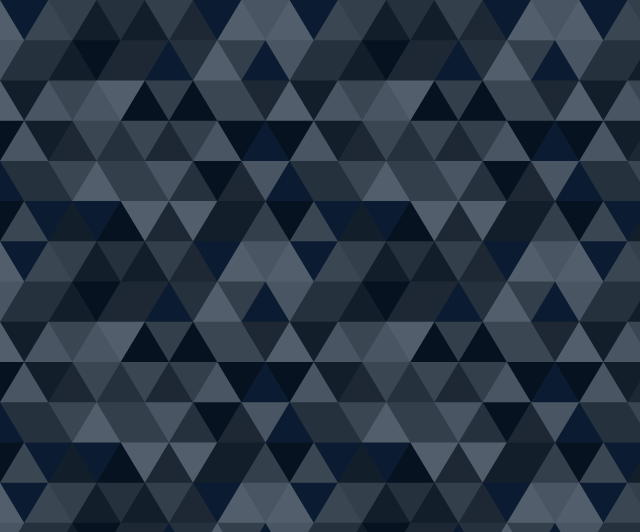
This pattern is drawn by a Shadertoy shader. Its source:

```glsl
const float TRIANGLES_ACROSS = 13.26;
const float ROW_HEIGHT = 0.8333;   // relative to the triangle side
const int TILE_COLUMNS = 12;       // up and down triangles in one repeat
const int TILE_ROWS = 6;
const int TONE_COUNT = 9;
const int SAMPLES = 4;             // antialiasing samples per axis

const vec3 TONES[TONE_COUNT] = vec3[](
    vec3(0.022, 0.070, 0.122),
    vec3(0.045, 0.110, 0.195),
    vec3(0.073, 0.117, 0.170),
    vec3(0.113, 0.155, 0.203),
    vec3(0.150, 0.193, 0.243),
    vec3(0.205, 0.248, 0.300),
    vec3(0.233, 0.273, 0.325),
    vec3(0.287, 0.332, 0.385),
    vec3(0.325, 0.370, 0.425));

int wrap(int value, int period) {
    return ((value % period) + period) % period;
}

// Powers of a primitive root modulo a prime visit each rank exactly once
int shuffledRank(int index, int root, int prime) {
    int rank = 1;
    for (int i = 0; i <= index; i++) rank = (rank * root) % prime;
    return rank - 1;
}

// x counts triangle sides, y counts rows; the diagonals split each row
ivec2 triangleCell(vec2 p) {
    float rising = floor(p.x + 0.5 * p.y);
    float falling = floor(p.x - 0.5 * p.y);
    return ivec2(int(rising + falling), int(floor(p.y)));
}

vec3 triangleTone(ivec2 cell) {
    int column = wrap(cell.x, TILE_COLUMNS);
    int row = wrap(cell.y, TILE_ROWS);
    int cellCount = TILE_COLUMNS * TILE_ROWS;
    int rank = shuffledRank(row * TILE_COLUMNS + column, 14, cellCount + 1);
    return TONES[rank * TONE_COUNT / cellCount];
}

// Lattice coordinates measured from the top left corner
vec2 latticePoint(vec2 coord, vec2 resolution) {
    vec2 p = vec2(coord.x, resolution.y - coord.y) / resolution.x;
    return p * TRIANGLES_ACROSS / vec2(1.0, ROW_HEIGHT);
}

void mainImage(out vec4 fragColor, in vec2 fragCoord) {
    // Average a grid of samples to smooth the triangle edges
    vec3 color = vec3(0.0);
    for (int j = 0; j < SAMPLES; j++) {
        for (int i = 0; i < SAMPLES; i++) {
            vec2 offset = (vec2(i, j) + 0.5) / float(SAMPLES) - 0.5;
            vec2 p = latticePoint(fragCoord + offset, iResolution.xy);
            color += triangleTone(triangleCell(p));
        }
    }
    fragColor = vec4(color / float(SAMPLES * SAMPLES), 1.0);
}
```
